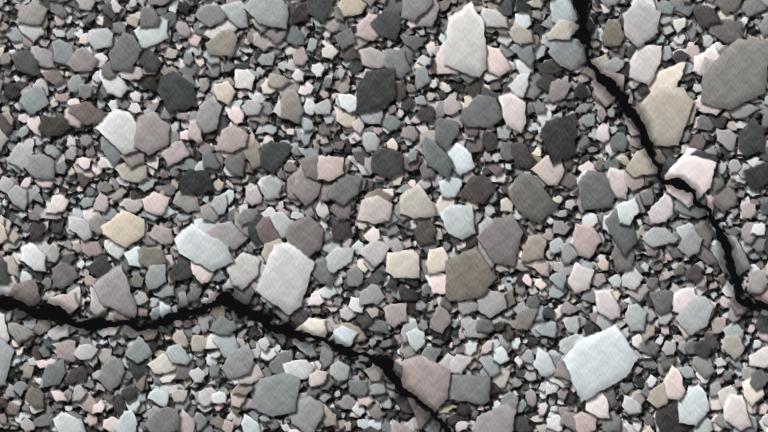
A Shadertoy shader for this texture:

```glsl
// Weathered asphalt: angular stones of many sizes in dark binder, split by two cracks.

const float TAU = 6.2831853;
const int LAYERS = 6;
const float FINEST_CELL = 0.0165;    // smallest stone spacing, in canvas heights
const float CELL_GROWTH = 1.5;       // spacing ratio between layers
const float FINEST_SHARE = 0.95;     // filled cells in the finest layer
const float SHARE_DROP = 0.165;      // share lost with each larger layer
const float EDGE_SOFTNESS = 0.0026;
const float SHADOW_LENGTH = 0.0065;
const float SHADOW_STRENGTH = 0.62;
const float RELIEF = 0.17;
const float DARK_STONES = 0.12;
const vec2 LIGHT = vec2(-0.5, 0.86);

const vec3 BINDER = vec3(0.235, 0.23, 0.235);
const vec3 CRACK_BLACK = vec3(0.06, 0.06, 0.065);
const vec3 PINK_TINT = vec3(1.07, 0.98, 0.96);
const vec3 TAN_TINT = vec3(1.06, 1.00, 0.91);
const vec3 COOL_TINT = vec3(0.96, 1.01, 1.02);

const int CRACK_POINTS = 7;
const vec2 LOWER_CRACK[CRACK_POINTS] = vec2[CRACK_POINTS](
    vec2(-0.05, 0.32), vec2(0.2, 0.25), vec2(0.36, 0.25), vec2(0.52, 0.31),
    vec2(0.68, 0.225), vec2(0.87, 0.17), vec2(1.05, -0.02));
const vec2 RIGHT_CRACK[CRACK_POINTS] = vec2[CRACK_POINTS](
    vec2(1.33, 1.05), vec2(1.37, 0.85), vec2(1.47, 0.73), vec2(1.53, 0.6),
    vec2(1.65, 0.51), vec2(1.72, 0.3), vec2(1.82, 0.26));

vec4 hash4(vec2 p) {
    vec4 h = fract(p.xyxy * vec4(0.1031, 0.1030, 0.0973, 0.1099));
    h += dot(h, h.wzxy + 33.33);
    return fract((h.xxyz + h.yzzw) * h.zywx);
}

// Layered sines, roughly -1 to 1
float ripple(vec2 p) {
    float a = sin(p.x + 1.7 * sin(p.y * 0.8));
    float b = sin(p.y * 1.9 - p.x * 1.3 + 1.4 * sin(p.x * 2.1));
    float c = sin(p.x * 3.7 + p.y * 2.9 + a);
    return a * 0.45 + b * 0.35 + c * 0.2;
}

// Distance to an irregular convex hexagon
float stoneDistance(vec2 q, float radius, vec4 shape) {
    float angle = shape.y * TAU;
    q = mat2(cos(angle), sin(angle), -sin(angle), cos(angle)) * q;
    q.x /= mix(1.0, 1.55, shape.z);
    float d = -10.0;
    for (int k = 0; k < 6; k++) {
        vec4 side = hash4(shape.xw * 91.0 + float(k) * 7.1);
        float a = (float(k) + 0.75 * side.x) * TAU / 6.0;
        d = max(d, dot(q, vec2(cos(a), sin(a))) - radius * mix(0.72, 1.1, side.y));
    }
    return d;
}

vec3 stoneColor(vec4 look, vec2 p) {
    float tone = mix(0.43, 0.90, look.x);
    if (look.y < DARK_STONES) tone = mix(0.23, 0.36, look.x);
    vec3 tint = look.z < 0.4 ? PINK_TINT : (look.z < 0.6 ? TAN_TINT : COOL_TINT);
    float mottle = 0.035 * ripple(p * 130.0 + look.w * 40.0)
                 + 0.025 * ripple(p.yx * 370.0);
    return (tone + mottle) * mix(vec3(1.0), tint, look.w);
}

// Scatter one size of stone over the colour below, each with its own shadow
vec3 layStones(vec3 color, vec2 p, float cell, float share, float seed) {
    vec2 home = floor(p / cell);
    float soft = EDGE_SOFTNESS / cell;
    vec2 shadowShift = LIGHT * SHADOW_LENGTH / cell;
    for (int j = -1; j <= 1; j++)
    for (int i = -1; i <= 1; i++) {
        vec2 id = home + vec2(i, j);
        vec4 place = hash4(id + seed);
        vec2 q = p / cell - id - 0.5 - (place.yz - 0.5) * 0.8;
        if (place.x > share || dot(q, q) > 1.7) continue;
        vec4 shape = hash4(id + seed + 57.3);
        vec4 look = hash4(id + seed + 131.7);
        float radius = mix(0.3, 0.52, place.w);
        float d = stoneDistance(q, radius, shape);
        float shade = stoneDistance(q + shadowShift, radius, shape);
        color *= 1.0 - SHADOW_STRENGTH * (1.0 - smoothstep(-soft, 2.0 * soft, shade));
        float lit = clamp(dot(q, LIGHT) / radius, -1.0, 1.0);
        float rim = smoothstep(-0.35 * radius, 0.0, d);
        vec3 surface = stoneColor(look, p) * (1.0 + RELIEF * lit * (0.4 + rim));
        color = mix(color, surface, 1.0 - smoothstep(-soft, soft, d));
    }
    return color;
}

float crackDistance(vec2 p, vec2 path[CRACK_POINTS]) {
    float d = 10.0;
    for (int i = 0; i < CRACK_POINTS - 1; i++) {
        vec2 run = path[i + 1] - path[i];
        vec2 q = p - path[i];
        d = min(d, length(q - run * clamp(dot(q, run) / dot(run, run), 0.0, 1.0)));
    }
    return d;
}

void mainImage(out vec4 fragColor, in vec2 fragCoord) {
    vec2 p = fragCoord / iResolution.y;
    vec2 rough = p + 0.0022 * vec2(ripple(p * 95.0), ripple(p.yx * 95.0 + 9.0));

    // Binder, then stones from fine to coarse
    vec3 color = BINDER * (1.0 + 0.35 * ripple(p * 210.0));
    float cell = FINEST_CELL;
    for (int i = 0; i < LAYERS; i++) {
        float share = FINEST_SHARE - SHARE_DROP * float(i);
        color = layStones(color, rough, cell, share, float(i) * 23.7 + 311.0);
        cell *= CELL_GROWTH;
    }

    // Ragged cracks with uneven width
    vec2 torn = p + 0.011 * vec2(ripple(p * 34.0), ripple(p.yx * 34.0 + 5.0))
              + 0.004 * vec2(ripple(p * 110.0), ripple(p.yx * 110.0));
    float d = min(crackDistance(torn, LOWER_CRACK), crackDistance(torn, RIGHT_CRACK));
    float width = 0.0105 + 0.007 * ripple(p * 13.0 + 2.0);
    color *= mix(0.6, 1.0, smoothstep(width, width + 0.025, d));
    color = mix(CRACK_BLACK, color, smoothstep(width - 0.003, width + 0.003, d));

    fragColor = vec4(clamp(color, 0.0, 1.0), 1.0);
}
```
